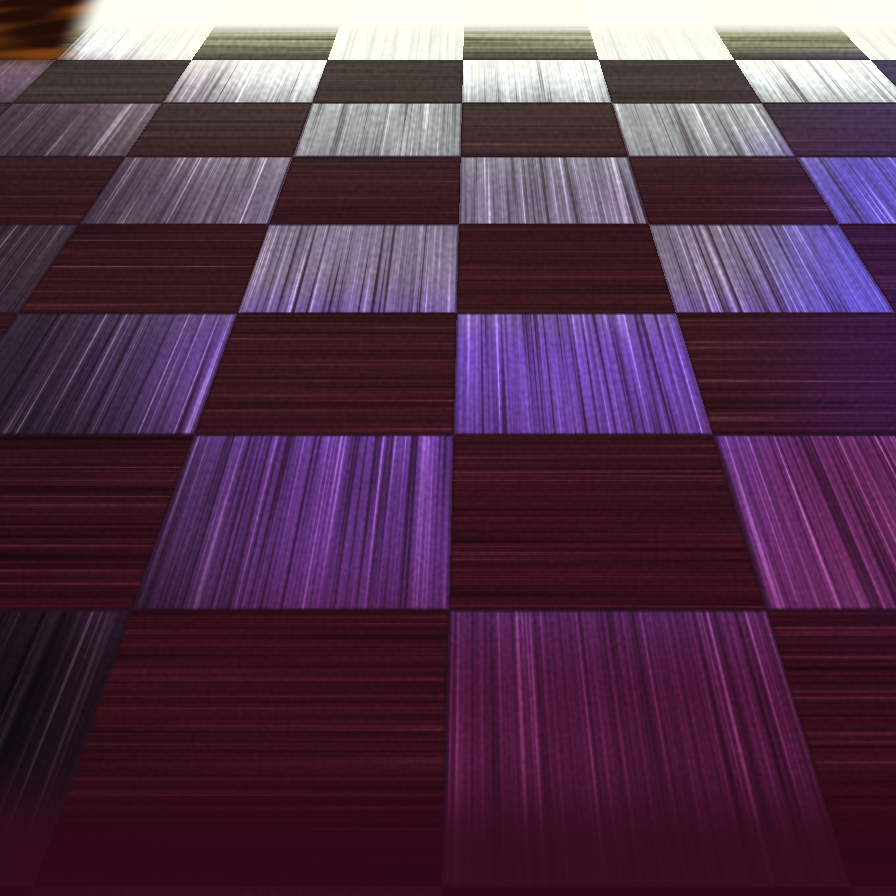
Write a WebGL 1 fragment shader that draws this texture.

```glsl
precision highp float;
// Checkerboard of ribbed carpet tiles in perspective, purple sheen rising to a white window glare.
uniform vec2 u_resolution;

vec2 gradient(vec2 cell) {
  vec2 h = vec2(dot(cell, vec2(127.1, 311.7)), dot(cell, vec2(269.5, 183.3)));
  return fract(sin(h) * 43758.545) * 2.0 - 1.0;
}

float gradientNoise(vec2 p) {
  vec2 i = floor(p), f = fract(p);
  vec2 w = f * f * f * (f * (f * 6.0 - 15.0) + 10.0);
  float a = dot(gradient(i), f);
  float b = dot(gradient(i + vec2(1, 0)), f - vec2(1, 0));
  float c = dot(gradient(i + vec2(0, 1)), f - vec2(0, 1));
  float d = dot(gradient(i + vec2(1, 1)), f - vec2(1, 1));
  return mix(mix(a, b, w.x), mix(c, d, w.x), w.y);
}

// Ribs running along y; each octave fades once it is finer than the pixel footprint.
float ribs(vec2 p, float seed, float footprint) {
  float sum = 0.0, freq = 9.3, weight = 0.35;
  for (int k = 0; k < 4; k++) {
    float visible = 1.0 - smoothstep(0.3, 1.0, freq * footprint);
    sum += weight * visible * gradientNoise(vec2(p.x * freq + seed, p.y * 0.45 + seed * 0.37));
    freq *= 2.13;
    weight = min(weight * 1.6, 0.9);
    seed += 19.3;
  }
  return sum;
}

// Sheen on the lengthwise tiles, from maroon near the viewer to white far away.
vec3 sheenColor(float x, float t) {
  vec3 c = mix(vec3(0.36, 0.19, 0.47), vec3(0.29, 0.09, 0.22), smoothstep(0.58, 0.78, t));
  c = mix(vec3(0.42, 0.28, 0.66), c, smoothstep(0.40, 0.56, t));
  c = mix(vec3(0.49, 0.44, 0.53), c, smoothstep(0.29, 0.40, t));
  c = mix(vec3(0.64, 0.66, 0.65), c, smoothstep(0.13, 0.22, t));
  c = mix(vec3(0.95, 0.98, 0.96), c, smoothstep(0.08, 0.13, t));
  // Red cast low on the right, blue cast high on the right
  float red = smoothstep(0.72, 0.95, x) * smoothstep(0.40, 0.52, t) * (1.0 - smoothstep(0.62, 0.8, t));
  float blue = smoothstep(0.80, 0.96, x) * smoothstep(0.11, 0.19, t) * (1.0 - smoothstep(0.36, 0.46, t));
  c = mix(c, vec3(0.40, 0.15, 0.33), 0.85 * red);
  c = mix(c, vec3(0.38, 0.31, 0.78), 0.85 * blue);
  // Muted shade on the left
  float left = (1.0 - smoothstep(0.0, 0.36, x)) * smoothstep(0.05, 0.08, t);
  float grey = dot(c, vec3(0.3, 0.5, 0.2));
  c = mix(c, grey * vec3(1.12, 0.84, 1.04), 0.8 * left);
  return c * (1.0 - 0.58 * left);
}

void main() {
  vec2 uv = gl_FragCoord.xy / u_resolution;
  float x = uv.x, t = 1.0 - uv.y;

  // Perspective floor: one unit is one tile
  float depth = t + 0.392;
  vec2 tile = vec2((x - 0.5186 + 0.0255 * t) / (0.33 * depth), 4.805 / depth - 4.478);
  vec2 footprint = vec2(1.0 / (0.33 * depth), 4.805 / (depth * depth)) / u_resolution;
  vec2 id = floor(tile), cell = fract(tile);
  float seed = dot(mod(id + 8.0, 16.0), vec2(31.7, 57.3));
  float lengthwise = mod(id.x + id.y, 2.0);
  float near = smoothstep(0.05, 0.3, t);

  vec3 color;
  if (lengthwise > 0.5) {
    float rib = ribs(cell, seed, footprint.x);
    color = sheenColor(x, t);
    color *= 1.0 + rib * mix(0.3, 0.55, near);
    // Pale threads and brown threads showing through
    float pale = smoothstep(0.22, 0.6, rib) * (1.0 - 0.6 * smoothstep(0.5, 0.85, t));
    color += vec3(0.16, 0.15, 0.16) * pale;
    vec3 brown = mix(vec3(0.38, 0.35, 0.35), vec3(0.22, 0.09, 0.18), smoothstep(0.1, 0.36, t));
    color = mix(color, min(brown, color), 0.55 * smoothstep(0.12, 0.5, -rib));
  } else {
    float rib = ribs(cell.yx, seed, footprint.y);
    color = mix(vec3(0.28, 0.25, 0.23), vec3(0.215, 0.095, 0.115), smoothstep(0.06, 0.25, t));
    color = mix(color, vec3(0.205, 0.058, 0.095), smoothstep(0.3, 0.7, t));
    color += vec3(0.02, 0.01, 0.14) * smoothstep(0.78, 1.0, x) * (1.0 - smoothstep(0.4, 0.85, t));
    color *= (1.0 + rib * 0.6) * mix(0.88, 1.0, smoothstep(0.0, 0.3, x));
    float pale = smoothstep(0.15, 0.6, rib) * (1.0 - 0.75 * smoothstep(0.1, 0.75, t));
    color += vec3(0.19, 0.18, 0.19) * pale * (0.7 + gradientNoise(vec2(cell.x * 9.0 + seed, cell.y * 40.0)));
    // Far crosswise tiles take a pale olive reflection
    color = mix(color, vec3(0.58, 0.58, 0.45) + rib * 0.8, 1.0 - smoothstep(0.045, 0.07, t));
  }

  // Dark seams between tiles
  vec2 edge = min(cell, 1.0 - cell);
  vec2 line = 1.0 - smoothstep(vec2(0.003), 0.012 + footprint, edge);
  float seam = max(line.x * 0.75, line.y);
  color = mix(color, vec3(0.14, 0.06, 0.11), seam * 0.7 * smoothstep(0.05, 0.13, t));

  // Fine grain, then the soft maroon blur at the foot
  color *= 1.0 + 0.2 * gradientNoise(uv * 170.0);
  vec3 foot = mix(vec3(0.18, 0.03, 0.09), vec3(0.205, 0.045, 0.115), lengthwise);
  color = mix(color, foot, 0.9 * smoothstep(0.83, 0.95, t));

  // Window glare along the top
  color = mix(color, vec3(1.0, 1.0, 0.96), 1.0 - smoothstep(0.025, 0.045, t));
  color = mix(color, vec3(1.0, 1.0, 0.94), lengthwise * 0.8 * (1.0 - smoothstep(0.055, 0.1, t)) * smoothstep(0.05, 0.2, x));

  // Brown corner beside the glare
  float corner = (1.0 - smoothstep(0.08, 0.12, x + t * 0.45)) * (1.0 - smoothstep(0.06, 0.08, t));
  float streak = gradientNoise(vec2(x * 9.0, t * 75.0 + x * 8.0));
  color = mix(color, mix(vec3(0.13, 0.05, 0.03), vec3(0.48, 0.25, 0.07), smoothstep(-0.25, 0.4, streak)), corner);

  gl_FragColor = vec4(clamp(color, 0.0, 1.0), 1.0);
}
```
